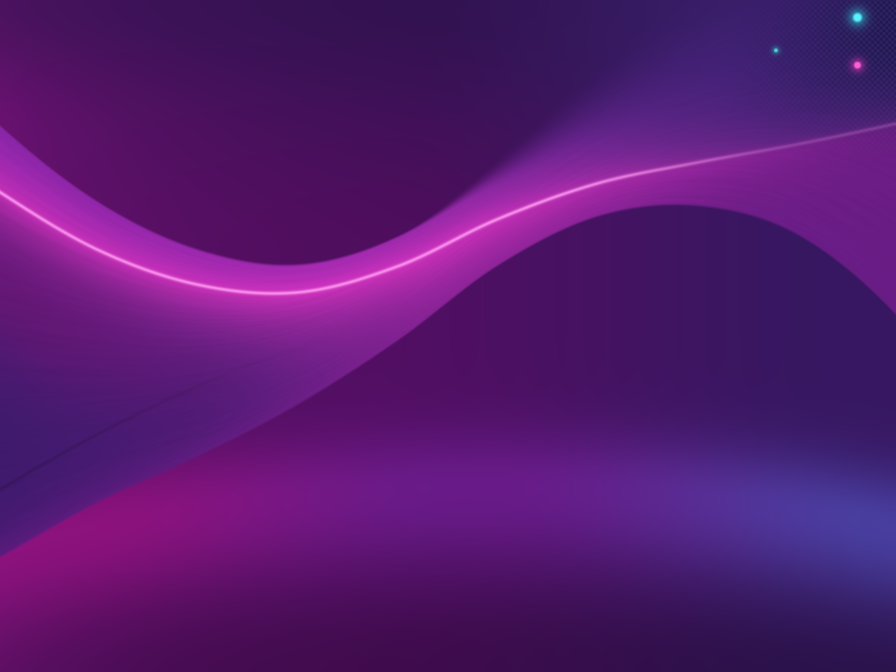
A WebGL 1 fragment shader for this background:

```glsl
precision highp float;
// A glowing silk ribbon sweeps across a dark violet backdrop with a soft light
// band below it. Three spline curves (upper edge, bright crest, lower edge)
// bound the ribbon; falloffs from them shade it, and noise adds faint fibres.
uniform vec2 u_resolution;

const vec3 PLUM = vec3(0.31, 0.055, 0.38);
const vec3 INDIGO = vec3(0.215, 0.09, 0.38);
const vec3 NIGHT = vec3(0.185, 0.07, 0.31);
const vec3 NAVY = vec3(0.13, 0.11, 0.32);
const vec3 WINE = vec3(0.43, 0.07, 0.45);
const vec3 VIOLET = vec3(0.45, 0.13, 0.63);
const vec3 DUSK = vec3(0.25, 0.13, 0.46);
const vec3 SHADOW = vec3(0.235, 0.10, 0.42);
const vec3 ORCHID = vec3(0.41, 0.11, 0.52);
const vec3 MAGENTA = vec3(0.86, 0.20, 0.76);
const vec3 FILAMENT = vec3(1.0, 0.62, 0.96);
const vec3 BAND_LEFT = vec3(0.57, 0.07, 0.50);
const vec3 BAND_MIDDLE = vec3(0.42, 0.11, 0.55);
const vec3 BAND_RIGHT = vec3(0.29, 0.26, 0.65);
const vec3 TEAL = vec3(0.20, 0.80, 0.85);
const vec3 PINK = vec3(0.85, 0.22, 0.70);
const float SPANS = 9.0;          // spline spans across the canvas
const float LINE_WIDTH = 0.0028;  // bright crest line
const float GLOW_ABOVE = 0.055;
const float GLOW_BELOW = 0.075;
const float FIBRE_STRENGTH = 0.035;
const float DOT_PITCH = 0.0085;

// Catmull-Rom weights for four knots at offsets d
vec4 knotWeight(vec4 d) {
  d = abs(d);
  vec4 inner = 1.0 + d * d * (1.5 * d - 2.5);
  vec4 outer = 2.0 + d * (-4.0 + d * (2.5 - 0.5 * d));
  return mix(mix(inner, outer, step(1.0, d)), vec4(0.0), step(2.0, d));
}

// Height at x of a spline with evenly spaced knots, one beyond each side
float spline(float x, vec4 a, vec4 b, vec4 c) {
  vec4 d = x * SPANS + 1.0 - vec4(0.0, 1.0, 2.0, 3.0);
  return dot(a, knotWeight(d)) + dot(b, knotWeight(d - 4.0)) + dot(c, knotWeight(d - 8.0));
}

float upperEdge(float x) {
  return spline(x, vec4(0.965, 0.813, 0.698, 0.628), vec4(0.606, 0.648, 0.743, 0.842),
    vec4(0.934, 1.014, 1.087, 1.156));
}

float crestLine(float x) {
  return spline(x, vec4(0.818, 0.714, 0.627, 0.576), vec4(0.565, 0.604, 0.674, 0.727),
    vec4(0.758, 0.785, 0.816, 0.851));
}

float lowerEdge(float x) {
  return spline(x, vec4(0.089, 0.170, 0.253, 0.321), vec4(0.398, 0.493, 0.604, 0.677),
    vec4(0.693, 0.651, 0.531, 0.340));
}

vec2 gradient(vec2 cell) {
  float angle = 6.2832 * fract(sin(dot(cell, vec2(127.1, 311.7))) * 4375.85);
  return vec2(cos(angle), sin(angle));
}

float gradientNoise(vec2 p) {
  vec2 i = floor(p), f = fract(p), e = vec2(1.0, 0.0);
  vec2 w = f * f * f * (f * (f * 6.0 - 15.0) + 10.0);
  float low = mix(dot(gradient(i), f), dot(gradient(i + e.xy), f - e.xy), w.x);
  float high = mix(dot(gradient(i + e.yx), f - e.yx), dot(gradient(i + e.xx), f - e.xx), w.x);
  return mix(low, high, w.y);
}

float bell(float d, float width) {
  return exp(-d * d / (width * width));
}

vec3 backdropAbove(vec2 p) {
  vec3 c = mix(NIGHT, PLUM * 0.93, smoothstep(1.0, 0.62, p.y));
  c = mix(c, WINE, exp(-p.x * 4.5) * mix(0.9, 0.45, smoothstep(0.8, 1.0, p.y)));
  return mix(c, DUSK * 0.88, smoothstep(0.45, 0.85, p.x));
}

vec3 backdropBelow(vec2 p) {
  vec3 c = mix(PLUM, INDIGO, smoothstep(0.4, 0.95, p.x));
  c *= mix(0.76, 1.0, smoothstep(0.0, 0.3, p.y));
  c = mix(c, WINE, 0.6 * exp(-p.x * 5.0));
  vec3 band = mix(BAND_LEFT, BAND_MIDDLE, smoothstep(0.1, 0.5, p.x));
  band = mix(band, BAND_RIGHT, smoothstep(0.55, 1.0, p.x));
  float d = p.y - 0.275 + 0.3 * (p.x - 0.55) * (p.x - 0.55);
  return mix(c, band, 0.9 * bell(d, d > 0.0 ? 0.085 : 0.12));
}

vec3 addSpark(vec3 c, vec2 offset, float radius, vec3 tint) {
  float d = length(offset);
  c = mix(c, tint, 0.65 * bell(d, radius * 1.5));
  return mix(c, tint + 0.15, smoothstep(radius, radius * 0.4, d));
}

void main() {
  vec2 p = gl_FragCoord.xy / u_resolution;
  float aspect = u_resolution.x / u_resolution.y;
  float pixel = 1.0 / u_resolution.y;
  float upper = upperEdge(p.x), crest = crestLine(p.x), lower = lowerEdge(p.x);
  float slope = (crestLine(p.x + 0.005) - crestLine(p.x - 0.005)) / (0.01 * aspect);
  float d = (p.y - crest) * inversesqrt(1.0 + slope * slope);
  float toRight = smoothstep(0.45, 0.95, p.x);

  // Ribbon above and below the crest
  vec3 sheen = mix(VIOLET, DUSK, smoothstep(0.3, 0.85, p.x));
  vec3 body = mix(SHADOW, ORCHID, smoothstep(0.2, 0.6, p.x));
  body = mix(body, ORCHID, 0.75 * exp(-max(p.y - lower, 0.0) / 0.045));
  float fold = p.y - 0.271 - p.x * (0.82 - 0.55 * p.x);
  body *= 1.0 - 0.13 * bell(fold, 0.003) * smoothstep(0.4, 0.1, p.x);
  vec3 ribbon = mix(body, sheen, smoothstep(-0.012, 0.012, d));
  float reach = d > 0.0 ? GLOW_ABOVE : mix(GLOW_BELOW, 0.045, toRight);
  ribbon = mix(ribbon, MAGENTA, exp(-abs(d) / reach) * mix(0.9, 0.22, toRight));
  ribbon = mix(ribbon, WINE, 0.55 * bell(d + 0.12, 0.09) * smoothstep(0.35, 0.0, p.x));
  float across = (p.y - lower) / (upper - lower);
  ribbon *= 1.0 + FIBRE_STRENGTH * gradientNoise(vec2(p.x * 7.0, across * 65.0));

  // Dark, finely dotted corner
  float corner = smoothstep(0.78, 1.02, p.x) * smoothstep(0.72, 0.95, p.y);
  vec2 grid = sin(6.2832 * p * vec2(aspect, 1.0) / DOT_PITCH);
  ribbon = mix(ribbon, NAVY, 0.85 * corner) + 0.035 * corner * grid.x * grid.y;

  // Layers
  float edge = max(pixel, 0.002);
  vec3 color = mix(backdropBelow(p), ribbon, smoothstep(-edge, edge * 2.0, p.y - lower));
  float veil = mix(edge * 1.5, 0.09, smoothstep(0.45, 0.8, p.x));
  color = mix(color, backdropAbove(p), smoothstep(-veil, veil, p.y - upper));
  float glint = bell(d, max(LINE_WIDTH, pixel)) * mix(0.85, 0.22, smoothstep(0.6, 0.9, p.x));
  color = mix(color, FILAMENT, glint);

  // Sparks
  vec2 q = vec2(p.x * aspect, p.y);
  color = addSpark(color, q - vec2(0.957 * aspect, 0.974), 0.009, TEAL);
  color = addSpark(color, q - vec2(0.957 * aspect, 0.903), 0.007, PINK);
  color = addSpark(color, q - vec2(0.866 * aspect, 0.925), 0.004, TEAL * 0.8);
  gl_FragColor = vec4(color, 1.0);
}
```
